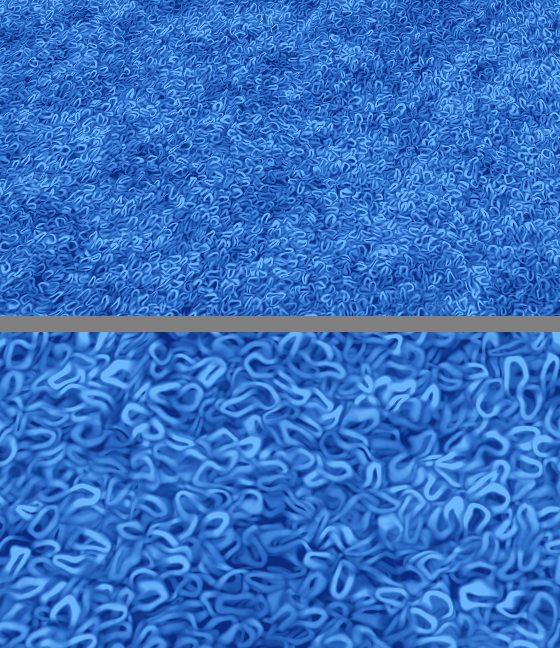
Top, the full canvas; bottom, a detail of the centre.
Give the GLSL for this texture, as a Shadertoy shader.

```glsl
// Blue terry towelling: a deep pile of soft, tangled yarn loops.

float hash(vec2 p) {
    vec3 q = fract(vec3(p.xyx) * 0.1031);
    q += dot(q, q.yzx + 33.33);
    return fract((q.x + q.y) * q.z);
}

float noise(vec2 p) {
    vec2 i = floor(p), f = fract(p);
    f = f * f * (3.0 - 2.0 * f);
    return mix(mix(hash(i), hash(i + vec2(1, 0)), f.x),
               mix(hash(i + vec2(0, 1)), hash(i + vec2(1, 1)), f.x), f.y);
}

vec2 rotate(vec2 p, float angle) {
    float c = cos(angle), s = sin(angle);
    return vec2(c * p.x + s * p.y, c * p.y - s * p.x);
}

// Approximate signed distance to an ellipse outline
float ellipse(vec2 p, vec2 radii) {
    float k = length(p / radii);
    return k * (k - 1.0) / (length(p / (radii * radii)) + 0.001);
}

// Tone from 0 to 1 becomes deep to pale blue
vec3 blueRamp(float tone) {
    vec3 blues[6] = vec3[6](
        vec3(0.04, 0.17, 0.50), vec3(0.09, 0.29, 0.64), vec3(0.14, 0.38, 0.73),
        vec3(0.20, 0.46, 0.81), vec3(0.29, 0.57, 0.90), vec3(0.42, 0.71, 0.99));
    float x = clamp(tone, 0.0, 1.0) * 5.0;
    int i = min(int(x), 4);
    return mix(blues[i], blues[i + 1], x - float(i));
}

// Lay one yarn loop over the tone below it
float addLoop(float tone, vec2 p, vec2 id, float lean, float height, float softness) {
    float angle = lean + 1.9 * (hash(id + 3.1) - 0.5);
    if (hash(id + 5.7) < 0.4) angle += 3.14159;

    vec2 radii = vec2(mix(0.013, 0.024, hash(id + 8.3)),
                      mix(0.005, 0.012, hash(id + 11.9)));
    float yarn = mix(0.0042, 0.0058, hash(id + 14.2));
    vec2 q = rotate(p, angle);
    float d = ellipse(q, radii);
    float side = abs(d) / yarn;

    // The root of the loop sinks into the pile
    float rise = smoothstep(-1.1, 0.0, q.x / radii.x);

    // Soft shade around the yarn and inside the loop
    float shade = 1.0 - smoothstep(0.6, 2.2, max(d, 0.0) / yarn);
    tone *= 1.0 - 0.34 * shade * rise;

    float lit = 0.50 + 0.28 * height + 0.36 * (hash(id + 17.6) - 0.5);
    lit += 0.16 - 0.32 * min(side * side, 1.0);
    lit += 0.12 * p.y / radii.x - 0.24 * (1.0 - rise);
    float cover = 1.0 - smoothstep(1.0 - softness, 1.0 + softness * 0.5, side);
    return mix(tone, lit, cover * rise);
}

void mainImage(out vec4 fragColor, in vec2 fragCoord) {
    vec2 uv = fragCoord / iResolution.y;

    // Mild perspective: loops shrink towards the top
    vec2 cloth = vec2((uv.x - 0.89) * (0.9 + 0.4 * uv.y),
                      0.9 * uv.y + 0.2 * uv.y * uv.y) + 3.0;

    // Wavering yarn paths
    vec2 p = cloth + 0.012 * (vec2(noise(cloth * 55.0),
                                   noise(cloth * 55.0 + 71.0)) - 0.5);

    // Loops lie flatter on the left and steeper on the right
    float lean = 0.3 + 0.25 * uv.x + 1.1 * (noise(cloth * 4.0) - 0.5);

    // Focus is best across the middle
    float softness = 0.6 + 0.38 * smoothstep(0.25, 0.55, abs(uv.y - 0.48));

    // Layers of scattered loops, painted from the base upwards
    float cell = 0.036;
    float tone = 0.18;
    for (int layer = 0; layer < 7; layer++) {
        float height = float(layer) / 6.0;
        vec2 g = p / cell + float(layer) * vec2(17.37, 29.61);
        for (int j = 1; j >= -1; j--) {
            for (int i = -1; i <= 1; i++) {
                vec2 id = floor(g) + vec2(i, j);
                if (hash(id + 23.4) > 0.82) continue;
                vec2 center = id + vec2(hash(id + 1.3), hash(id + 41.8));
                tone = addLoop(tone, (g - center) * cell, id, lean, height, softness);
            }
        }
    }

    // Slanting clumps and furrows in the pile
    vec2 slant = rotate(cloth, 0.3);
    float clumps = 0.5 * noise(slant * vec2(7.0, 15.0))
                 + 0.5 * noise(slant * vec2(15.0, 30.0) + 9.0);
    tone += 0.54 * (clumps - 0.5);

    // Broad light and fine lint
    tone += 0.10 * (noise(cloth * 2.3) - 0.5) + 0.06 * (uv.y - 0.5);
    tone += 0.07 * (noise(cloth * 230.0) - 0.5);

    fragColor = vec4(blueRamp(tone * 1.06 - 0.09), 1.0);
}
```
